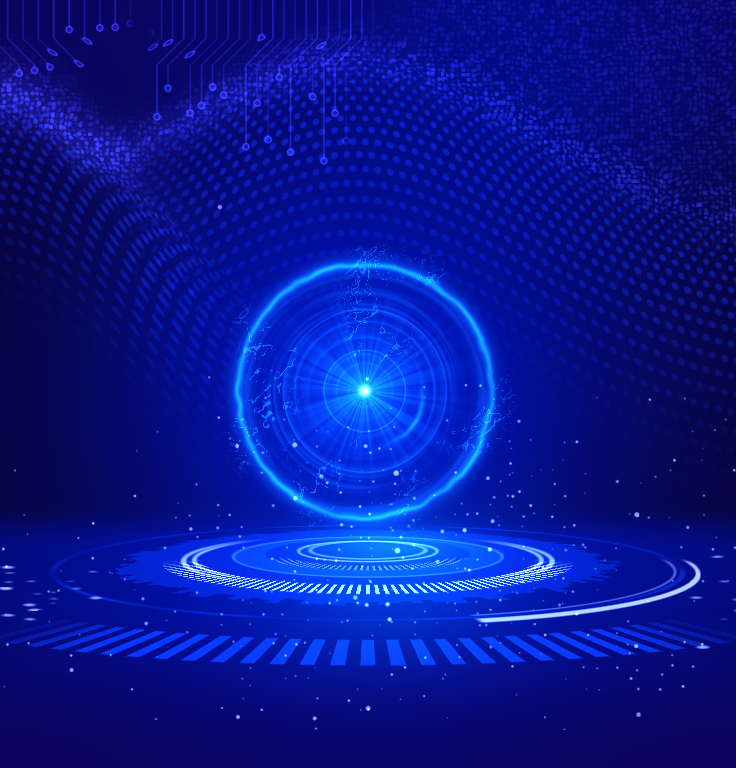
Give the GLSL for this background, as a WebGL 1 fragment shader.

```glsl
precision highp float;
// Glowing energy orb above a ringed platform, with dotted waves, circuits and sparks.
uniform vec2 u_resolution;

const vec2 ORB = vec2(.475, .491);
const float RADIUS = .165;
const vec2 STAGE = vec2(.479, .29);
const float TILT = .15;   // ellipse height over width
const float SHIFT = .087; // drop of wider rings
const vec3 NAVY = vec3(.03, .015, .23);
const vec3 INDIGO = vec3(.04, .015, .36);
const vec3 BLUE = vec3(0, .075, .8);
const vec3 AZURE = vec3(.04, .35, .95);
const vec3 CYAN = vec3(.08, .68, .95);
const vec3 VIOLET = vec3(.14, .15, .48);
const vec3 ICE = vec3(.78, .88, 1);

float px; // one pixel in canvas units

vec2 hash2(vec2 p) {
  vec3 q = fract(p.xyx * vec3(.1031, .103, .0973));
  q += dot(q, q.yzx + 33.33);
  return fract((q.xx + q.yz) * q.zy);
}

float noise(vec2 p) {
  vec2 i = floor(p), f = fract(p), e = vec2(1, 0);
  f *= f * (3. - 2. * f);
  return mix(mix(hash2(i).x, hash2(i + e).x, f.x),
             mix(hash2(i + e.yx).x, hash2(i + 1.).x, f.x), f.y);
}

float fbm(vec2 p) {
  return .55 * noise(p) + .3 * noise(p * 2.1 + 7.) + .15 * noise(p * 4.4 + 3.);
}

float ramp(float a, float b, float x) {
  x = clamp((x - a) / (b - a), 0., 1.);
  return x * x * (3. - 2. * x);
}
float disc(float d, float r) { return ramp(r + px, r - px, d); }
float line(float d, float w, float aa) { return ramp(w + aa, max(w - aa, 0.), abs(d)); }
float bell(float d, float w) { return exp(-d * d / (w * w)); }

// Jittered dots of random size, one per cell
float scatter(vec2 p, float cell, float density, float size) {
  vec2 id = floor(p / cell), k = hash2(id + 51.7);
  float d = length(fract(p / cell) - .25 - .5 * hash2(id)) * cell;
  return step(k.x, density) * (.3 + .7 * k.y) * disc(d, size * (.4 + .6 * k.y));
}

vec3 backdrop(vec2 p) {
  vec2 d = p - ORB;
  vec3 col = mix(NAVY, INDIGO, ramp(.65, 1., p.y) + ramp(.3, .05, p.y));
  col = mix(col, BLUE, .95 * exp(-dot(d, d / vec2(.1, .115))));
  col = mix(col, BLUE * .7, .7 * bell(p.x - .66, .24) * bell(p.y - .93, .24));
  float ground = ramp(.345, .285, p.y) * ramp(.02, .25, p.y);
  col = mix(col, BLUE * .9, ground * (.4 + .5 * bell(d.x, .38)));
  return col + vec3(.01, .16, .18) * bell(d.x - .03, .16) * bell(p.y - .245, .1);
}

// Rows of dots below a wave crest, spreading with depth
float dotSheet(float x, float depth, float reach) {
  float s = sqrt(max(depth, .0002));
  vec2 n = vec2(62, 42), g = vec2(x, s) * n, cell = vec2(1, 2. * s) / n;
  g.x += .5 * mod(floor(g.y), 2.);
  float dots = disc(length((fract(g) - .5) * cell), .24 * min(cell.x, cell.y) + .0006);
  return dots * ramp(0., .008, depth) * ramp(reach, .02, depth);
}

vec3 waves(vec2 p) {
  float depth = .7 + .235 * bell(p.x - .46, .33) + .15 * bell(p.x, .1) - p.y;
  float fall = .64 + .24 * ramp(.36, 0., p.x) - p.y;
  float dots = dotSheet(p.x, depth, .4) * ramp(.12, .3, p.x)
    + dotSheet(p.x + .3 * p.y, fall, .32) * ramp(.36, .2, p.x);
  float grain = scatter(p + .01 * noise(p * 30.), .0068, .9, .0034);
  float band = bell(depth - .01, .03) + .8 * bell(fall, .045) * ramp(.3, .1, p.x);
  float haze = ramp(.02, -.02, depth) * ramp(.42, .65, p.x);
  return vec3(.03, .08, .31) * dots + VIOLET * (grain * (.7 * band + .35 * haze)
    + .25 * band * ramp(.75, .25, p.x));
}

// Parallel traces with slanted bends, each ending in a node
float circuits(vec2 p, float pitch, float slant, float left, float right, float reach) {
  float x = p.x + clamp(.95 - p.y, 0., .035) * slant;
  vec2 h = hash2(vec2(floor(x / pitch), 9));
  vec2 d = vec2((fract(x / pitch) - .5) * pitch, p.y - .97 + h.x * reach);
  float node = length(d), trace = line(d.x, .0007, px) * step(.004, d.y) * (.35 + .4 * h.y);
  float zone = ramp(left, left + .03, x) * ramp(right, right - .03, x);
  return zone * (trace + line(node - .004, .0008, px) + .4 * disc(node, .004));
}

vec3 platform(vec2 p) {
  // Floor radius r and angle a (0 faces the viewer)
  float x = p.x - STAGE.x, d = STAGE.y - p.y, t = TILT * TILT;
  float k = t - SHIFT * SHIFT, b = SHIFT * d;
  float r = (sqrt(b * b + k * (d * d + t * x * x)) - b) / k;
  float a = atan(x, (d - SHIFT * r) / TILT), front = cos(a);
  float aa = px * (1. + abs(front) * mix(12., 3.2, step(0., front)));
  float edge = .3 + .035 * hash2(vec2(floor(a * 22.), 3)).x;
  float fill = .22 * ramp(edge + aa, edge - aa, r) + .28 * line(r - .155, .022, aa)
    + .3 * line(r - .41, .004, aa) * noise(vec2(a * 4., 7));
  float rings = .6 * line(r - .075, .003, aa) + .75 * line(r - .09, .002, aa)
    + .3 * line(r - .175, .002, aa) + ramp(.55, 1., abs(sin(a)))
    * (line(r - .24, .0035, aa) + line(r - .226, .003, aa));
  // Tick marks and broad outer bars
  float ticks = ramp(.1, .35, cos(a * 130.)) * line(r - .243, .025, aa) * ramp(-.1, .4, front)
    + .5 * ramp(0., .4, cos(a * 100.)) * line(r - .125, .012, aa) * ramp(.2, .6, front);
  float bars = ramp(-.1, .15, cos(a * 104.)) * line(r - .59, .07, aa) * ramp(.95, .55, abs(a));
  // Sweeping arc on the right
  float arc = line(r - .43, mix(.003, .012, max(front, 0.)), aa) + .4 * line(r - .4, .002, aa);
  arc *= ramp(.33, .36, a) * ramp(1.9, 1.75, a);
  return AZURE * (fill + .5 * bars) + ICE * (.7 * rings + .85 * ticks + .9 * arc)
    + CYAN * .35 * bell(x - .03, .09) * bell(d, .022);
}

vec3 orb(vec2 p) {
  vec2 d = p - ORB;
  float r = length(d), a = atan(d.y, d.x), wobble = .004 * (noise(d * 55.) - .5);
  float rim = bell(r - RADIUS + wobble, .0035) + .4 * bell(r - RADIUS, .012);
  float glow = rim * (.45 + .3 * noise(d * 22.));
  // Broken concentric circles
  float grooves = noise(vec2(r * 330., 4)) * ramp(.25, .8, noise(r * 130. + d * 12.));
  glow += disc(r, RADIUS) * (.18 * grooves + .1 * ramp(.17, .02, r))
    + .3 * line(r - .053, .0006, px) + .2 * line(r - .106, .0006, px)
    + .55 * bell(r - .076 - wobble, .003) * bell(a + .55, .5);
  // Electric filaments
  float vein = abs(fbm(d * 24. + 2.5 * fbm(d * 42.)) - .5);
  glow += .55 * ramp(.022, 0., vein) * ramp(.42, .7, noise(d * 17. + 4.)) * ramp(.21, .16, r);
  // Star with fine rays
  float rays = noise(vec2(abs(a) * 19., 5. + step(0., a) * 9.));
  glow += .9 * exp(-r / (.012 + .028 * rays)) + .28 * exp(-r / .045);
  return CYAN * glow + vec3(1, .7, .5) * bell(r, .006);
}

vec3 sparks(vec2 p) {
  float cloud = ramp(.53, .32, p.y) * ramp(.02, .15, p.y) * (.25 + .75 * bell(p.x - .56, .25));
  float water = bell(p.y - .225, .035) * (ramp(.19, .02, p.x) + .5 * ramp(.83, .95, p.x));
  float sum = scatter(p * vec2(.25, 1), .007, .55 * water, .002);
  for (float s = 0.; s < 3.; s++)
    sum += scatter(p + 3.7 * s, .014 + .018 * s, cloud * (.32 - .09 * s), .0016 + .001 * s);
  return ICE * .8 * sum;
}

void main() {
  px = 1. / u_resolution.y;
  vec2 p = gl_FragCoord.xy * px;
  float traces = circuits(p, .0145, 1., .19, .5, .18) + circuits(p, .02, -1., -.1, .18, .07);
  vec3 col = backdrop(p) + waves(p) + VIOLET * traces + platform(p) + orb(p) + sparks(p);
  gl_FragColor = vec4(min(col, 1.), 1);
}
```
